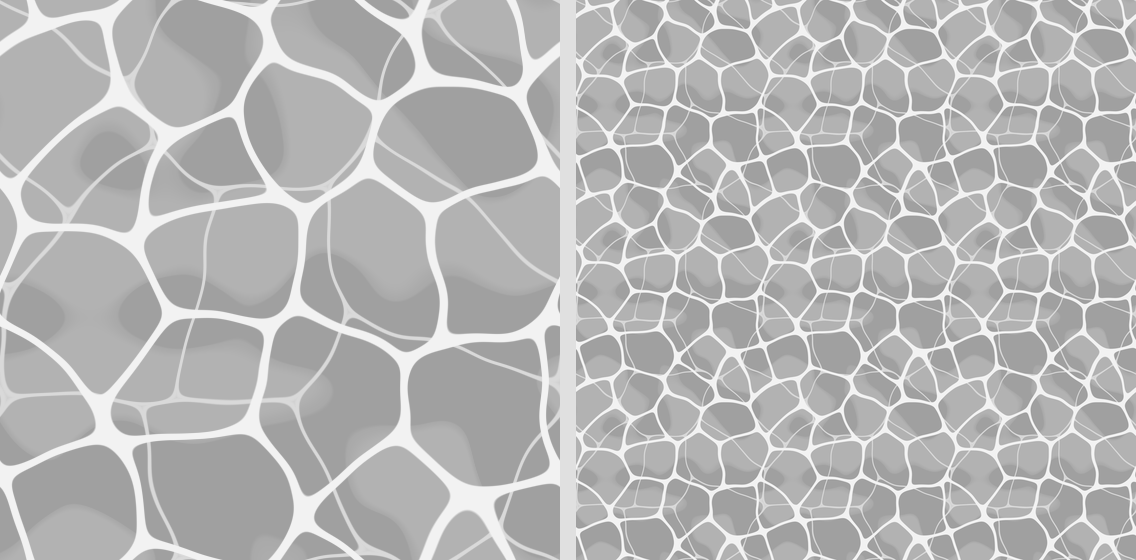
Left: one tile. Right: repeated 3 by 3.
Write a Shadertoy shader that draws this texture.

```glsl
#define THICK_CELLS vec2(4.0, 5.0)
#define THIN_CELLS vec2(3.0, 3.0)
#define PATCH_CELLS vec2(4.0, 4.0)
#define THICK_HALF_WIDTH 0.0070
#define THIN_HALF_WIDTH 0.0031
#define THICK_FILLET 0.011
#define THIN_FILLET 0.008
#define WARP 0.045
#define JITTER 0.8
#define EDGE_SOFTNESS 0.0015
#define PATCH_LEVEL -0.028

// Integer hash of a wrapped lattice cell, two values in 0..1
vec2 hashCell(vec2 cell, vec2 period, uint seed) {
    uvec2 v = uvec2(mod(cell, period)) + uvec2(seed * 17u, seed * 59u);
    v = v * 1664525u + 1013904223u;
    v.x += v.y * 1664525u;
    v.y += v.x * 1664525u;
    v ^= v >> 16u;
    v.x += v.y * 1664525u;
    v.y += v.x * 1664525u;
    v ^= v >> 16u;
    return vec2(v & 65535u) / 65535.0;
}

float cornerSlope(vec2 cell, vec2 offset, vec2 period, uint seed) {
    return dot(hashCell(cell + offset, period, seed) * 2.0 - 1.0, -offset);
}

// Gradient noise that repeats over the unit square
float tiledNoise(vec2 uv, vec2 period, uint seed) {
    vec2 p = uv * period;
    vec2 cell = floor(p), f = p - cell;
    vec2 u = f * f * f * (f * (f * 6.0 - 15.0) + 10.0);
    float corner[4];
    for (int i = 0; i < 4; i++) {
        vec2 offset = vec2(i & 1, i >> 1);
        vec2 slope = hashCell(cell + offset, period, seed) * 2.0 - 1.0;
        corner[i] = dot(slope, f - offset);
    }
    return mix(mix(corner[0], corner[1], u.x), mix(corner[2], corner[3], u.x), u.y);
}

vec2 warped(vec2 uv, uint seed) {
    vec2 broad = vec2(tiledNoise(uv, vec2(5.0), seed), tiledNoise(uv, vec2(5.0), seed + 1u));
    vec2 fine = vec2(tiledNoise(uv, vec2(9.0), seed + 2u), tiledNoise(uv, vec2(9.0), seed + 3u));
    return uv + WARP * (broad + 0.35 * fine);
}

vec2 cellSite(vec2 cell, vec2 period, uint seed) {
    return (cell + 0.5 + JITTER * (hashCell(cell, period, seed) - 0.5)) / period;
}

// Distance to the nearest cell wall, blended so that corners become round
float wallDistance(vec2 uv, vec2 period, float fillet, uint seed) {
    vec2 home = floor(uv * period), nearestCell = home, nearest = vec2(0.0);
    float best = 1e5;
    for (int y = -2; y <= 2; y++)
    for (int x = -2; x <= 2; x++) {
        vec2 cell = home + vec2(x, y);
        vec2 site = cellSite(cell, period, seed) - uv;
        float d = dot(site, site);
        if (d < best) { best = d; nearest = site; nearestCell = cell; }
    }
    float sum = 0.0;
    for (int y = -2; y <= 2; y++)
    for (int x = -2; x <= 2; x++) {
        if (x == 0 && y == 0) continue;
        vec2 site = cellSite(nearestCell + vec2(x, y), period, seed) - uv;
        float wall = dot(0.5 * (nearest + site), normalize(site - nearest));
        sum += exp(-wall / fillet);
    }
    return -fillet * log(max(sum, 1e-30));
}

float strand(float d, float halfWidth) {
    return 1.0 - smoothstep(halfWidth - EDGE_SOFTNESS, halfWidth + EDGE_SOFTNESS, d);
}

void mainImage(out vec4 fragColor, in vec2 fragCoord) {
    vec2 uv = fragCoord / iResolution.xy;

    // Dark patches: a crisp rim with a soft halo outside
    float n = tiledNoise(warped(uv, 31u), PATCH_CELLS, 7u) - PATCH_LEVEL;
    float lightness = 0.5 * smoothstep(-0.006, 0.006, n) + 0.5 * smoothstep(0.0, 0.06, n);
    float grey = mix(0.628, 0.698, lightness);

    // Faint thin web beneath the bright thick one
    float thin = wallDistance(warped(uv, 11u), THIN_CELLS, THIN_FILLET, 3u);
    float thick = wallDistance(warped(uv, 21u), THICK_CELLS, THICK_FILLET, 5u);
    float thinTone = mix(0.80, 0.85, smoothstep(-0.008, -0.001, thin));
    grey = mix(grey, thinTone, strand(thin, THIN_HALF_WIDTH));
    grey = mix(grey, 0.95, strand(thick, THICK_HALF_WIDTH));

    fragColor = vec4(vec3(grey), 1.0);
}
```
